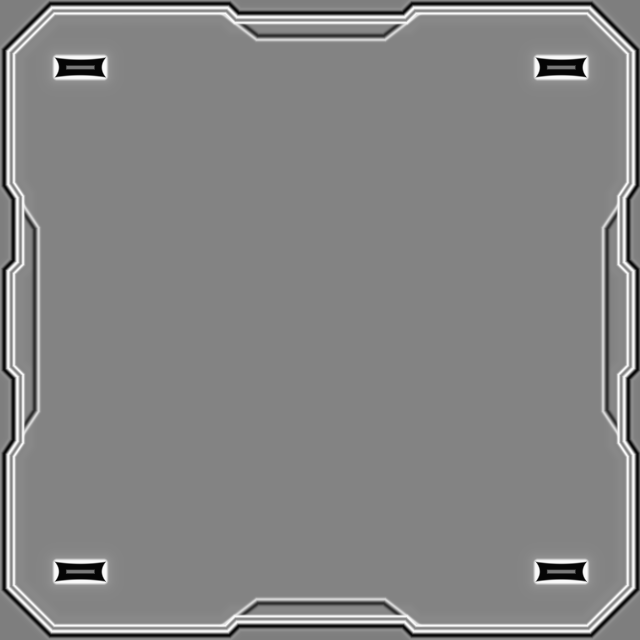
This texture map is drawn by a three.js fragment shader. Its source:

```glsl
// Grey sci-fi panel relief: chamfered, notched rim, edge pockets and four corner slots.
varying vec2 vUv;

const vec2 CENTER = vec2(0.5013, 0.5007);
const vec2 PANEL_HALF = vec2(0.4883, 0.4870);
const float CHAMFER_SUM = 0.9069;
const float DIAGONAL = 0.7071;

// Trapezoids: floor position, half length at the floor, slope of the ends
const vec3 TOP_NOTCH = vec3(0.4725, 0.1310, 1.0);
const vec3 SIDE_NOTCH = vec3(0.4740, 0.1900, 1.5);
const vec3 TOP_POCKET = vec3(0.4375, 0.1003, 1.3);
const vec3 SIDE_POCKET = vec3(0.4414, 0.1432, 1.5);
const float SIDE_TAB_SUM = 0.5638;

const vec2 SLOT_CENTER = vec2(0.3757, 0.3939);
const vec2 SLOT_RIM = vec2(0.0425, 0.0195);
const vec2 SLOT_HOLE = vec2(0.0335, 0.0122);
const vec2 SLOT_PINCH = vec2(0.0100, 0.0036);
const vec2 SLOT_BAR = vec2(0.0220, 0.0028);

const float BASE = 0.514;
const float WHITE = 0.98;
const float LIGHT = 0.84;
const float DARK = 0.12;
const float BLACK = 0.02;
const float SOFT = 0.0016;

// Soft line of a given width where the distance equals an offset
float line(float d, float offset, float width) {
  float t = (d - offset) / width;
  return exp(-t * t);
}

// Trapezoid widening outward from its floor; negative inside
float trapezoid(float along, float outward, vec3 shape) {
  float rise = outward - shape.x;
  float side = (along - shape.y - shape.z * rise) / length(vec2(1.0, shape.z));
  return max(-rise, side);
}

float boxDistance(vec2 p, vec2 halfSize) {
  vec2 e = abs(p) - halfSize;
  return length(max(e, 0.0)) + min(max(e.x, e.y), 0.0);
}

// Panel with cut corners, less the notches in its edges
float panelDistance(vec2 q) {
  float d = max(q.x - PANEL_HALF.x, q.y - PANEL_HALF.y);
  d = max(d, (q.x + q.y - CHAMFER_SUM) * DIAGONAL);
  float topNotch = trapezoid(q.x, q.y, TOP_NOTCH);
  float sideNotch = trapezoid(q.y, q.x, SIDE_NOTCH);
  sideNotch = max(sideNotch, (SIDE_TAB_SUM - q.x - q.y) * DIAGONAL);
  return max(d, max(-topNotch, -sideNotch));
}

// Dark groove beside a thin bright lip
float drawPocket(float shade, float d, float mask) {
  shade = mix(shade, DARK, 0.85 * mask * line(d, -0.0060, 0.0032));
  return mix(shade, LIGHT, mask * line(d, 0.0005, 0.0025));
}

// Bright rim around a pinched black hole with a grey bar
float drawSlot(float shade, vec2 p) {
  float rim = boxDistance(p, SLOT_RIM - 0.006) - 0.006;
  shade += 0.07 * exp(-max(rim, 0.0) / 0.007);
  shade = mix(shade, WHITE, 1.0 - smoothstep(-0.003, 0.0025, rim));

  // The bend is limited to the slot, so the hole stays closed
  vec2 bend = min(abs(p) / SLOT_RIM, 1.0);
  vec2 holeHalf = SLOT_HOLE + SLOT_PINCH * bend.yx * bend.yx;
  vec2 e = abs(p) - min(holeHalf, SLOT_RIM - 0.003);
  float hole = 1.0 - smoothstep(-SOFT, SOFT, max(e.x, e.y));
  shade = mix(shade, BLACK, hole);

  float bar = boxDistance(p, SLOT_BAR);
  return mix(shade, 0.48, 1.0 - smoothstep(-SOFT, SOFT, bar));
}

void main() {
  vec2 q = abs(vUv - CENTER);
  float panel = panelDistance(q);
  float shade = BASE;

  // Faint ripple around the rim
  shade += 0.02 * line(panel, -0.020, 0.007);
  shade -= 0.02 * smoothstep(0.008, 0.025, panel);

  // Pockets stay within the rim
  float inside = 1.0 - smoothstep(-0.010, -0.006, panel);
  shade = drawPocket(shade, trapezoid(q.x, q.y, TOP_POCKET), inside);
  shade = drawPocket(shade, trapezoid(q.y, q.x, SIDE_POCKET), inside);

  // Rim: black outer shadow and two bright ridges
  shade = mix(shade, 0.62, 0.6 * line(panel, 0.0120, 0.0026));
  shade = mix(shade, BLACK, line(panel, 0.0064, 0.0034));
  shade = mix(shade, 0.45, line(panel, -0.0045, 0.0025));
  shade = mix(shade, WHITE, line(panel, -0.0088, 0.0024));
  shade = mix(shade, WHITE, line(panel, 0.0, 0.0029));

  shade = drawSlot(shade, q - SLOT_CENTER);
  gl_FragColor = vec4(vec3(clamp(shade, 0.0, 1.0)), 1.0);
}
```
